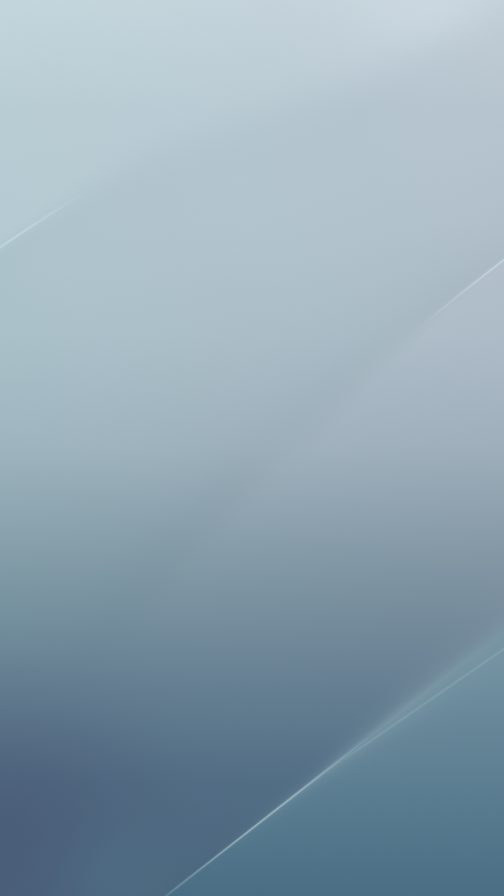
Reproduce this background procedurally as a Shadertoy shader.

```glsl
// Misty blue-grey gradient crossed by soft diagonal folds and thin lines of light.
#define FOLD_SHADE 0.022
#define UPPER_LIFT 0.012
#define LINE_WIDTH 0.0016
#define LINE_GLOW 0.24
#define GRAIN 0.004
#define SHEET_LOW vec3(0.29, 0.43, 0.52)
#define SHEET_HIGH vec3(0.45, 0.57, 0.63)
#define DUSK vec3(0.29, 0.35, 0.46)
#define LIGHT vec3(0.74, 0.83, 0.84)

// Vertical sky colours, bottom to top
const vec3 SKY[9] = vec3[9](
    vec3(0.29, 0.40, 0.49), vec3(0.32, 0.43, 0.52), vec3(0.41, 0.51, 0.58),
    vec3(0.51, 0.60, 0.65), vec3(0.62, 0.695, 0.74), vec3(0.67, 0.745, 0.785),
    vec3(0.70, 0.77, 0.805), vec3(0.718, 0.785, 0.82), vec3(0.765, 0.825, 0.855));

float hash(vec2 p) {
    vec3 q = fract(vec3(p.xyx) * 0.1031);
    q += dot(q, q.yzx + 33.33);
    return fract((q.x + q.y) * q.z);
}

vec3 skyColor(float y) {
    float t = clamp(y, 0.0, 0.9999) * 8.0;
    int i = int(t);
    return mix(SKY[i], SKY[i + 1], fract(t));
}

// Bright ridge, never thinner than a pixel
float ridge(float d) {
    float w = max(LINE_WIDTH, 0.8 / iResolution.y);
    return exp(-d * d / (w * w));
}

// Shade that starts at an edge and fades with distance on its positive side
float fade(float d, float reach, float soft) {
    return smoothstep(-soft, soft, d) * exp(-max(d, 0.0) / reach);
}

void mainImage(out vec4 fragColor, in vec2 fragCoord) {
    vec2 uv = fragCoord / iResolution.xy;
    float x = uv.x, y = uv.y;
    vec3 col = skyColor(y);

    // Teal on the left, grey on the right
    col += (x - 0.5) * vec3(0.0, -0.025, -0.015) * smoothstep(0.15, 0.35, y);

    // Dusk in the lower left corner, with a faint teal veil beside it
    vec2 corner = (uv - vec2(0.0, 0.06)) / vec2(0.28, 0.13);
    col = mix(col, DUSK, 0.75 * exp(-dot(corner, corner)));
    vec2 veil = (uv - vec2(0.23, 0.02)) / vec2(0.13, 0.06);
    col += vec3(0.01, 0.03, 0.025) * exp(-dot(veil, veil));

    // Upper fold: light above, shade below
    float upper = y - (0.724 + 0.276 * x + 0.016 * sin(6.2832 * x));
    float upperSoft = mix(0.016, 0.045, smoothstep(0.0, 0.35, x));
    col += UPPER_LIFT * fade(upper, 0.12, upperSoft);
    col -= FOLD_SHADE * vec3(1.0, 0.9, 0.75) * fade(-upper, 0.06, upperSoft);
    col += 0.06 * ridge(upper) * (1.0 - smoothstep(0.02, 0.19, x));
    vec2 bloom = (uv - vec2(0.85, 0.99)) / vec2(0.16, 0.05);
    col += 0.022 * exp(-dot(bloom, bloom));

    // Middle fold: shade above, pale grey below
    float back = 1.0 - x;
    float middle = y - (0.71 - 0.43 * back - 0.13 * back * back);
    float middleSoft = mix(0.008, 0.045, smoothstep(0.05, 0.4, back));
    float middleFade = smoothstep(0.1, 0.5, x);
    col -= FOLD_SHADE * middleFade * fade(middle, 0.06, middleSoft);
    col += vec3(0.012, 0.004, 0.006) * middleFade * fade(-middle, 0.12, middleSoft);
    col += 0.085 * ridge(middle) * smoothstep(0.80, 1.0, x);

    // Lower sheet: teal plane under a bright edge
    float lower = y - 0.44 * (x - 0.329);
    float split = max(x - 0.625, 0.0);
    float thin = lower + 0.052 * split;
    float edge = 0.003 + 0.07 * split;
    vec3 sheet = mix(SHEET_LOW, SHEET_HIGH, clamp(y / 0.27, 0.0, 1.0));
    col = mix(col, sheet, 1.0 - smoothstep(-edge, edge, lower));

    // Glow spreads to the right, while the sharp core stays in the middle
    float spread = 0.006 + 0.045 * split;
    float glow = exp(-abs(lower) / spread) * smoothstep(0.38, 0.7, x);
    glow *= 1.0 - 0.5 * smoothstep(0.75, 1.0, x);
    col = mix(col, LIGHT, LINE_GLOW * glow);
    float core = smoothstep(0.30, 0.52, x) * (1.0 - smoothstep(0.56, 0.76, x));
    float start = 0.25 * smoothstep(0.28, 0.36, x) * (1.0 - smoothstep(0.56, 0.76, x));
    col = mix(col, LIGHT, ridge(lower) * min(core * 0.35 + start, 0.6));
    col = mix(col, LIGHT, 0.17 * ridge(thin) * smoothstep(0.62, 0.75, x));

    // Fine grain against banding
    col += GRAIN * (hash(fragCoord) - 0.5);
    fragColor = vec4(clamp(col, 0.0, 1.0), 1.0);
}
```
